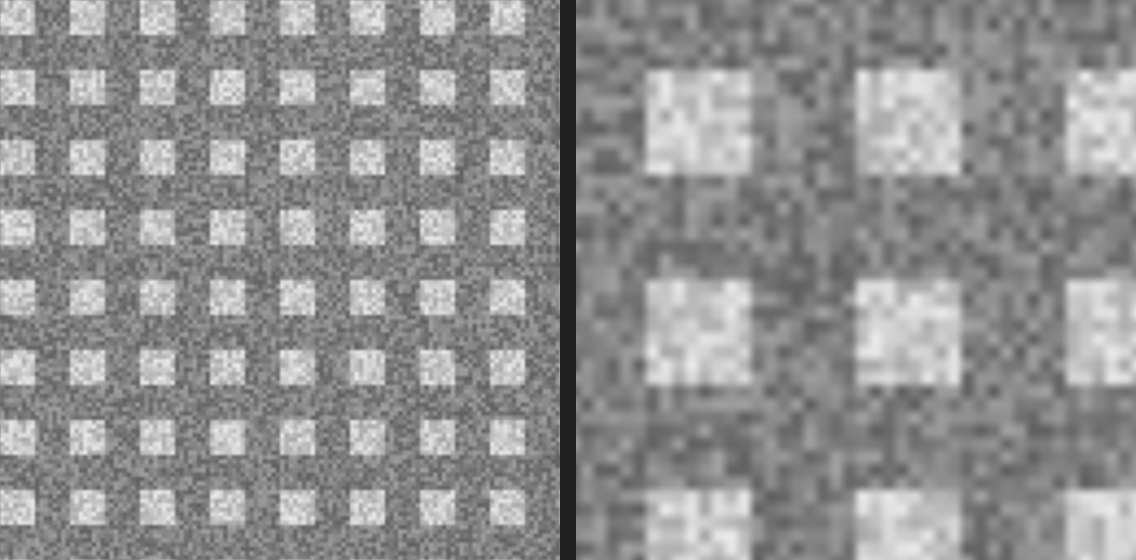
Left: the whole. Right: its middle third, enlarged.
Reproduce this pattern procedurally as a WebGL 2 fragment shader.

```glsl
#version 300 es
precision highp float;
// Draws an 8 by 8 grid of soft pale squares on grey, covered in fine blurry grain.

uniform vec2 u_resolution;
out vec4 fragColor;

const float REPEATS = 8.0;
const float GRAIN_CELLS = 128.0;                 // whole number, so the grain wraps
const float GRAIN_AMOUNT = 0.13;
const vec2 SQUARE_CENTER = vec2(0.25, 0.75);     // within one repeat
const float SQUARE_HALF_SIZE = 0.25;
const float EDGE_SOFTNESS = 0.032;
const vec3 GROUND_GREY = vec3(0.502);
const vec3 SQUARE_GREY = vec3(0.785);

// Integer hash of a lattice point, 0 to 1
float hash(vec2 point) {
    uvec2 q = uvec2(point);
    uint h = q.x * 1597u + q.y * 51749u + 977u;
    h = (h ^ (h >> 15u)) * 73244475u;
    h = (h ^ (h >> 13u)) * 26699857u;
    h ^= h >> 16u;
    return float(h & 65535u) / 65535.0;
}

// Value noise on a wrapping lattice, -1 to 1
float wrappedNoise(vec2 uv, float cells) {
    vec2 p = uv * cells - 0.5;
    vec2 low = mod(floor(p), cells);
    vec2 high = mod(low + 1.0, cells);
    vec2 t = smoothstep(0.0, 1.0, fract(p));
    float bottom = mix(hash(low), hash(vec2(high.x, low.y)), t.x);
    float top = mix(hash(vec2(low.x, high.y)), hash(high), t.x);
    return 2.0 * mix(bottom, top, t.y) - 1.0;
}

// Soft square coverage, periodic in each repeat
float squareMask(vec2 cell, vec2 center, float halfSize, float softness) {
    vec2 offset = abs(fract(cell - center + 0.5) - 0.5);
    vec2 inside = smoothstep(-softness, softness, halfSize - offset);
    return inside.x * inside.y;
}

void main() {
    vec2 uv = gl_FragCoord.xy / u_resolution;
    float pixel = REPEATS / min(u_resolution.x, u_resolution.y);

    // Squares on the ground
    float mask = squareMask(uv * REPEATS, SQUARE_CENTER, SQUARE_HALF_SIZE,
                            max(EDGE_SOFTNESS, pixel));
    vec3 color = mix(GROUND_GREY, SQUARE_GREY, mask);

    // Grain over everything
    color += GRAIN_AMOUNT * wrappedNoise(uv, GRAIN_CELLS);
    fragColor = vec4(clamp(color, 0.0, 1.0), 1.0);
}
```
